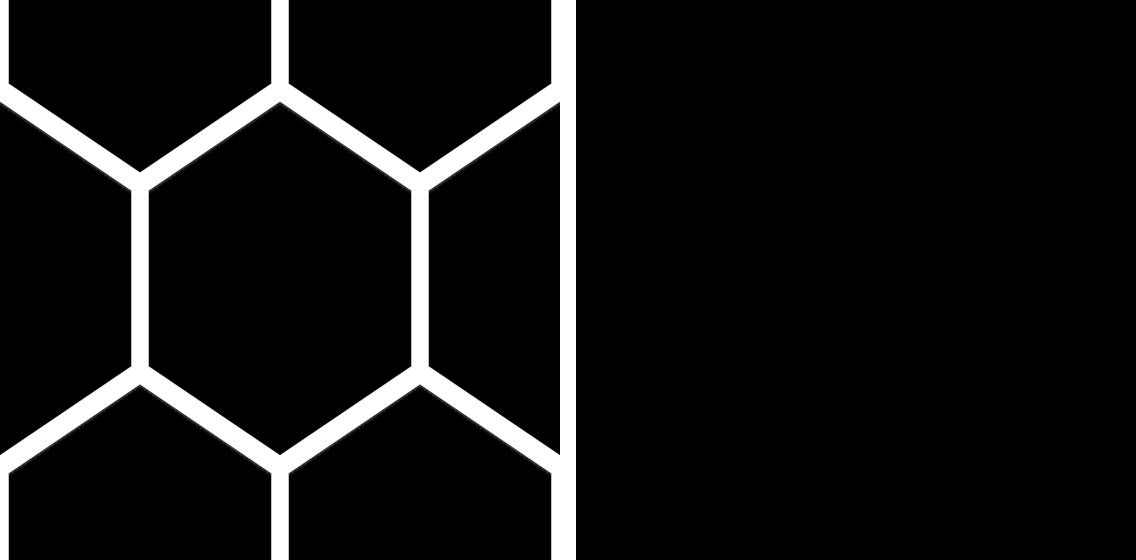
Left: the whole. Right: its middle third, enlarged.
A WebGL 2 fragment shader for this pattern:

```glsl
#version 300 es
precision highp float;
// Honeycomb of white outlines on black: two cells across, two staggered rows.
// Two mirrored zigzag bands form the slopes; upright bars join them, and a
// thin, finely stepped gray fringe fades out below each slope.

#define COLUMNS 2.0          // cells across, whole number
#define UPPER_MID 0.7552     // mean height of the upper zigzag
#define LOWER_MID 0.2503     // mean height of the lower zigzag
#define ZIGZAG_RISE 0.1693   // height from valley to peak
#define SLOPE_WIDTH 0.0358   // thickness of the sloping lines
#define BAR_WIDTH 0.0313     // thickness of the upright lines
#define FRINGE_DEPTH 0.0065  // reach of the gray fringe
#define FRINGE_GRAY 0.28     // brightness where the fringe meets the line
#define FRINGE_STEPS 128.0   // steps of the fringe across, whole number

uniform vec2 u_resolution;
out vec4 fragColor;

const vec3 GROUND = vec3(0.0);
const vec3 LINE = vec3(1.0);

// Antialiased coverage of a line of the given width.
float stroke(float dist, float width, float soft) {
    return 1.0 - smoothstep(-soft, soft, abs(dist) - 0.5 * width);
}

// Gray that fades downward from the lower edge of a slope.
float fringe(float dist, float stepWave) {
    float below = -dist - 0.5 * SLOPE_WIDTH;
    float depth = FRINGE_DEPTH * (0.85 + 0.15 * stepWave);
    float fade = 1.0 - clamp(below / depth, 0.0, 1.0);
    return FRINGE_GRAY * fade * step(0.0, below);
}

void main() {
    vec2 uv = gl_FragCoord.xy / u_resolution;
    float soft = 0.75 / min(u_resolution.x, u_resolution.y);

    // Fold the canvas to half a cell: 0 on a column line, 1 between two lines
    float halfCell = 0.5 / COLUMNS;
    float fold = 2.0 * abs(fract(uv.x * COLUMNS + 0.5) - 0.5);

    // Perpendicular distances to the two zigzags
    float slope = ZIGZAG_RISE / halfCell;
    float toPerpendicular = inversesqrt(1.0 + slope * slope);
    float swing = ZIGZAG_RISE * (0.5 - fold);
    float upper = (uv.y - UPPER_MID - swing) * toPerpendicular;
    float lower = (uv.y - LOWER_MID + swing) * toPerpendicular;

    // Upright bars shift by half a cell in the middle row
    bool middleRow = upper < 0.0 && lower > 0.0;
    float bar = halfCell * (middleRow ? 1.0 - fold : fold);

    float lines = max(stroke(upper, SLOPE_WIDTH, soft), stroke(lower, SLOPE_WIDTH, soft));
    lines = max(lines, stroke(bar, BAR_WIDTH, soft));

    // Fringe with a fine ripple that wraps at the sides
    float stepWave = cos(6.28318 * FRINGE_STEPS * uv.x);
    float gray = max(fringe(upper, stepWave), fringe(lower, stepWave));

    fragColor = vec4(mix(GROUND, LINE, max(lines, gray)), 1.0);
}
```
